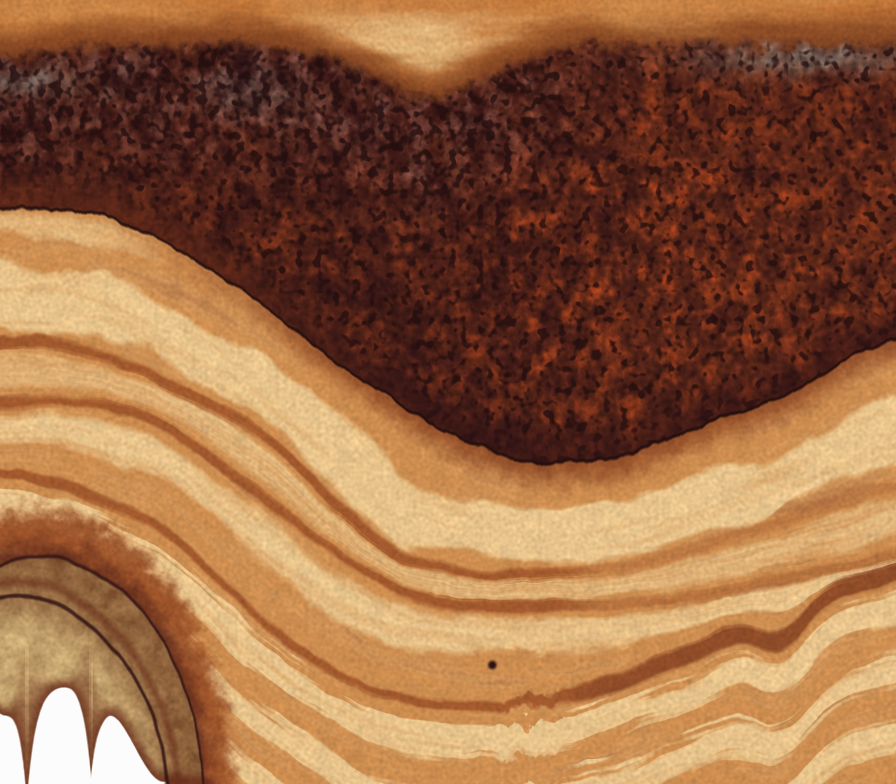
Give the GLSL for this texture, as a Shadertoy shader.

```glsl
#define CREAM vec3(.91, .77, .55)
#define TAN vec3(.80, .55, .31)
#define BROWN vec3(.60, .31, .15)
#define UMBER vec3(.40, .17, .10)
#define DARK vec3(.19, .075, .08)
#define RUST vec3(.72, .27, .11)
#define SLATE vec3(.48, .45, .42)
#define HEIGHT 6.72
#define GRAIN .13

vec2 hash(vec2 cell) {
  vec3 h = fract(cell.xyx * vec3(.1031, .1030, .0973));
  h += dot(h, h.yzx + 33.33);
  return fract((h.xx + h.yz) * h.zy) * 2. - 1.;
}

float noise(vec2 p) {
  vec2 i = floor(p), f = p - i, e = vec2(0, 1);
  vec2 u = f * f * (3. - 2. * f);
  return mix(mix(dot(hash(i), f), dot(hash(i + e.yx), f - e.yx), u.x),
    mix(dot(hash(i + e), f - e), dot(hash(i + 1.), f - 1.), u.x), u.y);
}

float fbm(vec2 p) {
  float sum = 0., gain = .7;
  for (int i = 0; i < 4; i++) {
    sum += gain * noise(p);
    p = mat2(1.6, 1.2, -1.2, 1.6) * p + 7.3;
    gain *= .55;
  }
  return sum;
}

// Smooth step that may also run downwards
float ramp(float a, float b, float v) {
  float t = clamp((v - a) / (b - a), 0., 1.);
  return t * t * (3. - 2. * t);
}

float bump(float v, float center, float width) {
  float d = (v - center) / width;
  return exp(-d * d);
}

float window(float a, float b, float soft, float v) {
  return ramp(a - soft, a + soft, v) * ramp(b + soft, b - soft, v);
}

float stroke(float d, float width, float soft) {
  return ramp(width + soft, width - soft, abs(d));
}

// A layer that sinks to the right, then climbs again
float fold(float x, float top, float drop, vec2 sink, float lift, vec2 climb) {
  return top + drop * ramp(sink.x, sink.y, x) - lift * ramp(climb.x, climb.y, x);
}

// Rim of the pale hollow, with two pointed drips
float dripEdge(float x) {
  return 5.86 + exp(-abs(x - .23) / .08) + .65 * exp(-abs(x - .78) / .06)
    + .2 * ramp(.2, 0., x) + .22 * ramp(.6, .9, x) + .62 * ramp(.9, 1.4, x);
}

vec3 darkMass(vec2 p, float above, float below) {
  float cloud = fbm(p * 2.2), mottle = fbm(p * vec2(6, 5) + 20.);
  float pits = noise(p * vec2(13, 10)) + .7 * noise(p * 21. + 5.);
  float ember = bump(p.x, 5.4, 1.6) * bump(p.y, 2.3, 1.4), right = ramp(3.6, 6.5, p.x);
  vec3 c = mix(DARK, UMBER, clamp(.47 + .35 * right + .7 * cloud + mottle, 0., 1.));
  c = mix(c, RUST, ramp(-.1, .6, mottle + .25 * cloud) * (.2 + .65 * ember + .15 * right));
  // Cool bloom along the upper rim
  float violet = ramp(5.8, 3.8, p.x) * bump(above, .4, .6);
  c = mix(c, vec3(.45, .31, .3), .8 * violet * ramp(-.2, .5, mottle));
  float bloom = bump(p.x, 0., .7) * bump(above, .28, .13)
    + .5 * bump(p.x, 2.2, .4) * bump(above, .45, .2)
    + bump(p.x, 6.9, 1.) * bump(above, .14, .14);
  c = mix(c, SLATE, clamp(bloom * (.6 + mottle), 0., .85));
  c *= 1. + .5 * noise(p * 17. + 3.);
  c = mix(c, DARK * .7, .8 * ramp(.02, .4, pits + .12 * violet));
  return mix(c, mix(UMBER, DARK, ramp(1., 4., p.x)), .6 * ramp(.4, .05, below));
}

void mainImage(out vec4 fragColor, in vec2 fragCoord) {
  float aa = HEIGHT / iResolution.y;
  vec2 p = vec2(fragCoord.x, iResolution.y - fragCoord.y) * aa;
  float x = p.x, wobble = .08 * fbm(p * vec2(1.8, 1.2)), y = p.y + wobble, fine = fbm(p * 7.);

  // Edges of the mass and the three main veins
  float roof = .36 + .08 * ramp(1.4, 0., x) + .44 * bump(x, 3.7, .75);
  float bed = fold(x, 1.78, 2.19, vec2(.4, 4.8), 1.15, vec2(4.8, 8.2)) + .13 * bump(x, 6.85, .4);
  float veinA = fold(x, 2.92, 2., vec2(.3, 4.3), .95, vec2(4.6, 9))
    - .17 * bump(x, 2.2, .5) + .1 * bump(x, 3.4, .3);
  float veinB = fold(x, 3.45, 1.75, vec2(.7, 4), .6, vec2(5, 9));
  float veinC = fold(x, 4.05, 2., vec2(0, 3.8), 1.25, vec2(4.2, 8.4)) - .12 * bump(x, 1.5, .5)
    + .25 * bump(x, 6.7, .3) + .3 * bump(x, 4.55, .25) * fbm(p * vec2(5, 4));

  // Bands, by depth between the veins
  float depth = clamp((y - bed) / (veinA - bed), 0., 1.) + clamp((y - veinA) / (veinB - veinA), 0., 1.)
    + clamp((y - veinB) / (veinC - veinB), 0., 1.) + max(y - veinC, 0.) / .7;
  float streak = fbm(vec2(x * .8, depth * 5.)) + .5 * noise(vec2(x * 1.3, depth * 17.));
  float s = depth + .2 * fbm(vec2(x * 1.3, depth * 1.5 + 9.));
  float pale = window(.43, .87, .035, s) + .6 * window(1.2, 1.75, .08, s) + .85 * window(2.15, 2.52, .06, s)
    + .7 * window(.04, .2, .04, s) * ramp(1.6, .6, x)
    + ramp(-.4, .4, sin(8. * s - .9 + 2. * streak)) * ramp(3.05, 3.2, s);
  vec3 color = mix(TAN, CREAM, clamp(pale + streak * .7, 0., 1.));
  color = mix(color, BROWN, .4 * ramp(.1, .6, streak) * ramp(.6, 0., pale));
  float heavy = ramp(4.7, 5.2, x);
  color = mix(color, BROWN, (.85 - .5 * heavy) * stroke(y - veinA, .05 + .07 * streak, .03));
  color = mix(color, BROWN, (.85 - .4 * heavy) * stroke(y - veinB, .05 + .04 * streak, .03));
  color = mix(color, mix(BROWN, UMBER, .4 * heavy), .85 * stroke(y - veinC, .045 + .04 * heavy + .05 * streak, .03));
  color = mix(color, mix(BROWN, UMBER, .3), .85 * ramp(.32, 0., y - bed + .1 * fine) * ramp(.5, 3.5, x));
  color = mix(color, DARK, stroke(length(p - vec2(4.22, 5.7)), .035, .02));

  // Arch with nested outlines and drips
  float arch = length((p - vec2(.35, 6.9)) / vec2(1.4, 2.13)) + wobble * .4;
  float inner = length((p - vec2(.15, 7)) / vec2(1.3, 1.88)) + wobble * .4;
  color = mix(color, mix(UMBER, BROWN, ramp(.98, 1.13, arch + .1 * fine)), .92 * ramp(1.25, 1.12, arch + .1 * fine));
  vec3 shell = mix(vec3(.55, .38, .23), vec3(.77, .64, .43), ramp(1.08, .8, inner) + .6 * fine);
  shell = mix(shell, UMBER, .5 * stroke(inner - 1.07, .02, .02));
  float edge = dripEdge(x);
  float slope = max(abs(dripEdge(x + .02) - edge), abs(dripEdge(x - .02) - edge)) / .02;
  float hollow = (p.y - edge) / sqrt(1. + slope * slope);
  shell = mix(shell, UMBER, .8 * ramp(-.12, 0., hollow));
  shell = mix(shell, DARK, .85 * stroke(inner - 1., .01, .008));
  shell = mix(shell, vec3(.99), ramp(-aa, aa, hollow) * ramp(1., .97, inner));
  color = mix(color, shell, ramp(1.01, .99, arch));
  color = mix(color, DARK, .85 * stroke(arch - 1., .007, .007));

  // Warm layer above the mass
  float wash = fbm(p * vec2(.8, 4));
  vec3 crest = mix(TAN, vec3(.74, .43, .19), clamp(.5 + wash, 0., 1.));
  crest = mix(crest, CREAM, bump(x, 3.75, 1.1) * clamp(.6 - wash, 0., 1.) * window(.12, roof - .2, .05, y));
  crest = mix(crest, BROWN * .85, .9 * ramp(-.32, -.02, y - roof + .15 * wash));
  color = mix(crest, color, step(1.2, y));

  // Dark mass and its lower seam
  float above = y - roof + .15 * fine, below = bed + .06 * fbm(vec2(x * 5., 2)) - y;
  color = mix(color, darkMass(p, above, below), ramp(-.06, .1, above) * ramp(-aa, aa, below));
  color = mix(color, DARK * .6, .85 * stroke(below, .014, .013));

  // Grain, kept off the white hollow
  color *= 1. + GRAIN * (noise(p * 28.) + .7 * fine) * ramp(.95, .9, color.b);
  fragColor = vec4(color, 1);
}
```
